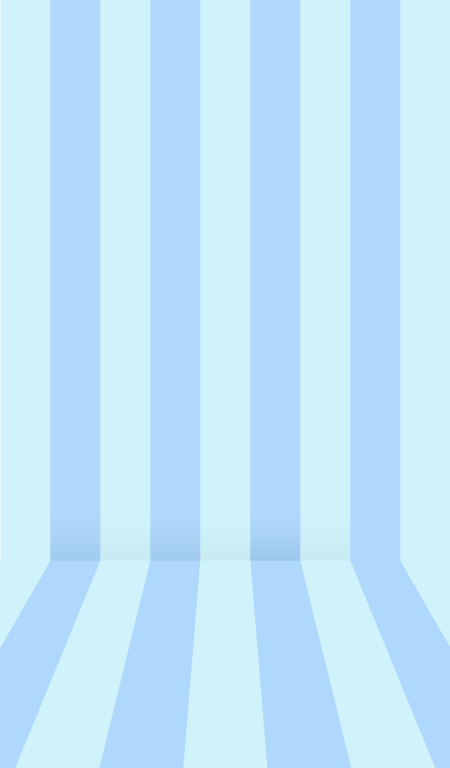
A Shadertoy shader for this background:

```glsl
// A striped pastel wall meeting a striped floor, like an empty stage.
// One stripe coordinate serves both: below the horizon it spreads linearly
// around the centre line. A soft shadow lies along the foot of the wall.

#define STRIPES 9.0
#define CENTRE 0.5007
#define HORIZON 0.270
#define FLOOR_SPREAD 0.68
#define SHADOW_HEIGHT 0.062
#define PALE vec3(0.815, 0.951, 0.984)
#define BLUE vec3(0.690, 0.847, 0.988)
#define SHADE_ON_PALE vec3(0.030, 0.030, 0.035)
#define SHADE_ON_BLUE vec3(0.060, 0.052, 0.055)

// Coverage of the blue bands, which fill every odd unit of s.
float blueBand(float s, float blur)
{
    float d = abs(mod(s - 0.5, 2.0) - 1.0) - 0.5;
    return clamp(0.5 - d / blur, 0.0, 1.0);
}

// Shadow on the wall: fades upward, spans stripes 1 to 6, deepest on stripe 5.
float wallShadow(float s, float height, float blur)
{
    float rise = clamp(1.0 - height / SHADOW_HEIGHT, 0.0, 1.0);
    float span = clamp(0.5 + (3.0 - abs(s - 4.0)) / blur, 0.0, 1.0);
    float deep = clamp(0.5 + (0.5 - abs(s - 5.5)) / blur, 0.0, 1.0);
    return pow(rise, 1.4) * span * (1.0 + 0.3 * deep);
}

void mainImage(out vec4 fragColor, in vec2 fragCoord)
{
    vec2 uv = fragCoord / iResolution.xy;
    vec2 pixel = 1.0 / iResolution.xy;
    float height = uv.y - HORIZON;

    // Stripe coordinate, widened towards the viewer on the floor
    float depth = max(-height, 0.0) / HORIZON;
    float spread = 1.0 + FLOOR_SPREAD * depth;
    float s = (uv.x - CENTRE) * STRIPES / spread + 0.5 * STRIPES;
    s = max(s, 0.5);
    float blur = STRIPES * pixel.x / spread;

    // Stripes
    float blue = blueBand(s, blur);
    vec3 colour = mix(PALE, BLUE, blue);

    // Shadow, kept above the horizon
    float onWall = clamp(0.5 + height / pixel.y, 0.0, 1.0);
    vec3 shade = mix(SHADE_ON_PALE, SHADE_ON_BLUE, blue);
    colour -= shade * wallShadow(s, max(height, 0.0), blur) * onWall;

    // Faint bright rim on the left border of the wall
    float rim = clamp(0.5 + (0.0018 - uv.x) / pixel.x, 0.0, 1.0);
    colour = mix(colour, vec3(1.0), 0.6 * rim * onWall);

    fragColor = vec4(colour, 1.0);
}
```
